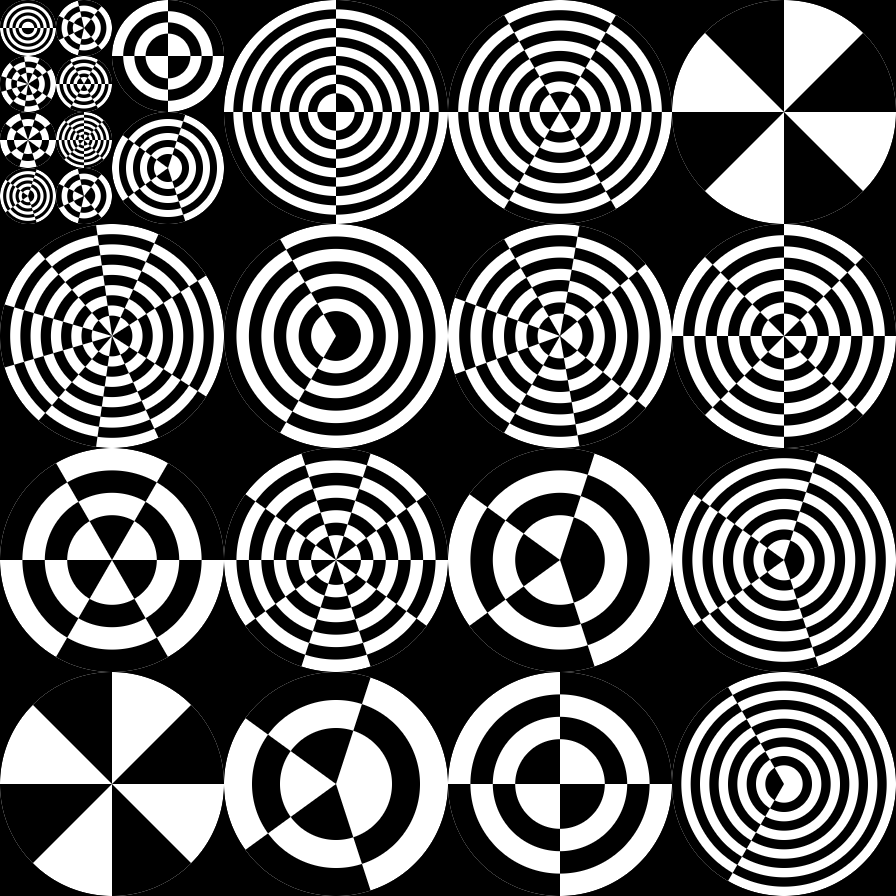
This pattern is drawn by a WebGL 2 fragment shader. Its source:

```glsl
#version 300 es
precision highp float;

#define GRID 4.0
#define EDGE_PIXELS 1.0
#define HUB_RING 1.5
#define INK vec3(0.0)
#define PAPER vec3(1.0)

uniform vec2 u_resolution;
out vec4 fragColor;

const float TAU = 6.28318;

// Discs run row by row from the top left: 16 large, 2 medium, 8 small.
const int SECTORS[26] = int[26](
    0, 4, 6, 8,   11, 3, 9, 8,   6, 10, 5, 5,   8, 5, 4, 3,
    4, 5,
    2, 7, 11, 6, 10, 8, 5, 7);
const int RINGS[26] = int[26](
    0, 12, 11, 2,   11, 9, 10, 10,   5, 9, 5, 11,   2, 4, 5, 12,
    5, 8,
    9, 5, 5, 8, 4, 10, 9, 5);

// Square wave, +1 on even bands and -1 on odd ones, softened at each step.
float bandSign(float t, float softness) {
    float edgeDistance = 0.5 - abs(fract(t) - 0.5);
    float side = mod(floor(t), 2.0) < 0.5 ? 1.0 : -1.0;
    return side * clamp(2.0 * edgeDistance / softness, 0.0, 1.0);
}

// Checkered disc of unit radius, cut into rings and sectors.
float checkerDisc(vec2 p, int sectors, int rings, float pixel) {
    float radius = length(p);
    float angle = atan(p.y, p.x);
    float s = float(sectors);
    float n = float(rings);

    // The two innermost rings merge into one hub.
    float ringSign = bandSign(max(radius * n, HUB_RING), n * pixel);

    // With an odd count, the first and last sectors join across the axis.
    float turn = angle < 0.0 ? angle + TAU : angle;
    float t = turn * s / TAU;
    if (sectors % 2 == 1) t = max(abs(angle) * s / TAU, 0.5);
    float sectorSign = bandSign(t, s * pixel / (TAU * max(radius, 0.0001)));

    float phase = (sectors + rings) % 2 == 0 ? 1.0 : -1.0;
    float inside = clamp((1.0 - radius) / pixel + 0.5, 0.0, 1.0);
    return inside * (0.5 + 0.5 * phase * ringSign * sectorSign);
}

void main() {
    float canvas = min(u_resolution.x, u_resolution.y);
    vec2 uv = (gl_FragCoord.xy - 0.5 * u_resolution) / canvas + 0.5;
    vec2 q = vec2(uv.x, 1.0 - uv.y) * GRID;
    float cells = GRID;
    ivec2 cell = ivec2(floor(q));
    int index = cell.y * 4 + cell.x;

    // The first cell splits in four, and its left half splits again.
    if (cell == ivec2(0)) {
        q *= 2.0;
        cells *= 2.0;
        cell = ivec2(floor(q));
        index = 16 + cell.y;
        if (cell.x == 0) {
            q *= 2.0;
            cells *= 2.0;
            cell = ivec2(floor(q));
            index = 18 + cell.y * 2 + cell.x;
        }
    }

    vec2 p = (fract(q) - 0.5) * vec2(2.0, -2.0);
    float pixel = EDGE_PIXELS * 2.0 * cells / canvas;
    float shade = 0.0;
    if (all(greaterThanEqual(uv, vec2(0.0))) && all(lessThan(uv, vec2(1.0)))) {
        index = clamp(index, 1, 25);
        shade = checkerDisc(p, SECTORS[index], RINGS[index], pixel);
    }
    fragColor = vec4(mix(INK, PAPER, shade), 1.0);
}
```
